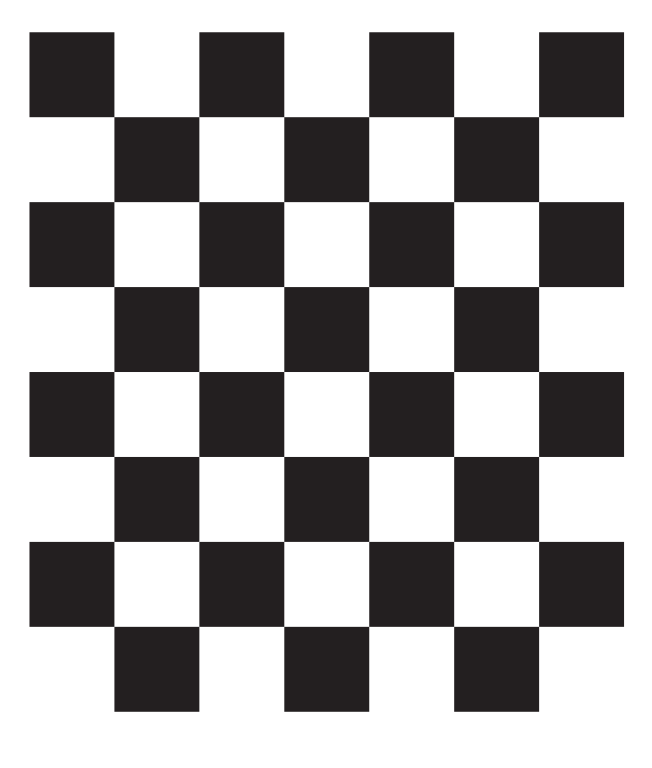
Write a Shadertoy shader that draws this pattern.

```glsl
// Dark and white checkerboard, seven columns by eight rows, on a white margin.
#define GRID vec2(7.0, 8.0)            // columns, rows
#define CELL 0.1106                    // cell side, in canvas heights
#define BOARD_CENTER vec2(0.001, 0.0156) // offset from canvas center, in heights
#define DARK vec3(0.137, 0.122, 0.125)
#define LIGHT vec3(1.0)

// Smoothed square wave per axis: +1 in even cells, -1 in odd cells.
vec2 parityWave(vec2 cellPos, float pixel) {
    vec2 triangle = abs(mod(cellPos - 0.5, 2.0) - 1.0) - 0.5;
    return clamp(2.0 * triangle / pixel, -1.0, 1.0);
}

// Coverage of a rectangle given its half size.
float boxCoverage(vec2 p, vec2 halfSize, float pixel) {
    vec2 cover = clamp(0.5 + (halfSize - abs(p)) / pixel, 0.0, 1.0);
    return cover.x * cover.y;
}

void mainImage(out vec4 fragColor, in vec2 fragCoord) {
    // Position in cells, measured from the board center
    vec2 canvasPos = (fragCoord - 0.5 * iResolution.xy) / iResolution.y;
    vec2 boardPos = (canvasPos - BOARD_CENTER) / CELL;
    float pixel = 1.0 / (iResolution.y * CELL);

    // Hold outer cells solid past the border so only the box smooths it
    vec2 cellPos = clamp(boardPos + 0.5 * GRID, vec2(0.5), GRID - 0.5);
    vec2 wave = parityWave(cellPos, pixel);

    // Cells with an odd column + row sum are dark
    float checker = 0.5 - 0.5 * wave.x * wave.y;
    float ink = checker * boxCoverage(boardPos, 0.5 * GRID, pixel);
    fragColor = vec4(mix(LIGHT, DARK, ink), 1.0);
}
```
